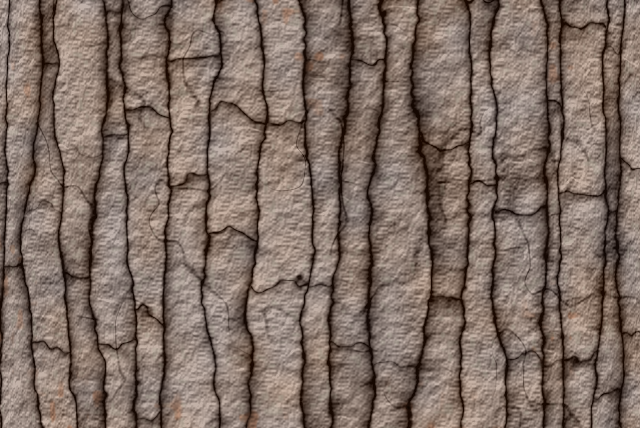
This texture is drawn by a WebGL 2 fragment shader. Its source:

```glsl
#version 300 es
precision highp float;
// Furrowed tree bark: rounded vertical plates, jagged cracks and a rough grain on a curved trunk.

uniform vec2 u_resolution;
out vec4 fragColor;

// Colours
const vec3 DARK = vec3(0.19, 0.13, 0.10);
const vec3 LIGHT = vec3(0.67, 0.60, 0.56);
const vec3 RUST = vec3(0.58, 0.36, 0.24);
const vec3 LICHEN = vec3(0.66, 0.65, 0.58);

// Sizes, in canvas heights
const float TRUNK_RADIUS = 0.94;
const float PLATE_WIDTH = 0.098;
const float PLATE_LENGTH = 0.34;
const float FURROW_WIDTH = 0.012;
const float CRACK_WIDTH = 0.0035;
const float LIGHT_STEP = 0.004;

// Strengths
const float EDGE_WANDER = 0.72;
const float RELIEF = 1.4;
const float TONE_BASE = -0.08;
const float TONE_RANGE = 0.93;
const vec2 LIGHT_DIR = vec2(-0.4, 0.92);

float hash(vec2 p) {
    return fract(sin(dot(p, vec2(127.1, 311.7))) * 43758.5);
}

float noise(vec2 p) {
    vec2 i = floor(p), f = fract(p);
    f = f * f * (3.0 - 2.0 * f);
    return mix(mix(hash(i), hash(i + vec2(1, 0)), f.x),
               mix(hash(i + vec2(0, 1)), hash(i + vec2(1, 1)), f.x), f.y);
}

// Noise centred on zero
float wobble(vec2 p) {
    return noise(p) - 0.5;
}

// Height of the grain and of the thin flakes
float roughness(vec2 p) {
    float sum = 0.0, amp = 1.0, freq = 22.0;
    for (int i = 0; i < 4; i++) {
        sum += amp * wobble(p * freq + float(i) * 19.7);
        amp *= 0.65;
        freq *= 2.07;
    }
    vec2 bent = p + 0.02 * vec2(wobble(p * 37.0), wobble(p * 41.0 + 7.0));
    float flake = smoothstep(0.4, 0.6, noise(bent * vec2(17.0, 25.0) + 3.0));
    return sum + 0.28 * flake;
}

// Position of the furrow left of a column, in plate widths
float furrowAt(float column, float y) {
    return column + EDGE_WANDER * wobble(vec2(column * 7.0, y * 2.3 + 11.0));
}

// Softness of a furrow side, varying between furrows and along them
float furrowSoftness(float column, float y, float side) {
    float v = noise(vec2(column * 5.0 + side * 31.0, y * 3.0));
    return FURROW_WIDTH * mix(0.3, 1.7, v * v * 1.3);
}

// Openness of the plate surface: 0 in furrows, 1 on top; y holds the thin crack lines
vec2 plates(vec2 p) {
    vec2 q = p;
    q.x += 0.026 * wobble(p * vec2(9.0, 7.0)) + 0.016 * wobble(p * vec2(24.0, 20.0) + 5.0)
         + 0.007 * wobble(p * 65.0);
    float x = q.x / PLATE_WIDTH;
    float column = floor(x);
    if (x < furrowAt(column, p.y)) column -= 1.0;
    else if (x >= furrowAt(column + 1.0, p.y)) column += 1.0;

    float left = (x - furrowAt(column, p.y)) * PLATE_WIDTH;
    float right = (furrowAt(column + 1.0, p.y) - x) * PLATE_WIDTH;
    float open = (1.0 - exp(-left / furrowSoftness(column, p.y, 0.0)))
               * (1.0 - exp(-right / furrowSoftness(column + 1.0, p.y, 1.0)));
    float near = min(left, right) / CRACK_WIDTH;
    float line = exp(-near * near);

    // Cross breaks split each column into plates
    float len = PLATE_LENGTH * mix(0.6, 1.4, hash(vec2(column, 3.0)));
    float slant = 0.07 * wobble(p * vec2(14.0, 4.0)) + 0.025 * wobble(p * 42.0);
    float v = (p.y + slant) / len + 9.0 * hash(vec2(column, 8.0));
    float nearest = floor(v + 0.5);
    float gap = (v - nearest) * len;
    float strength = smoothstep(0.1, 0.6, hash(vec2(column, nearest)));
    float shade = exp(-abs(gap) / (gap < 0.0 ? 0.011 : 0.004));
    open *= 1.0 - 0.75 * strength * shade;
    line = max(line, strength * exp(-gap * gap / (CRACK_WIDTH * CRACK_WIDTH)));
    return vec2(open, line);
}

// Short hairline cracks on the plates
float hairline(vec2 p) {
    vec2 bent = p + 0.03 * vec2(wobble(p * 21.0), wobble(p * 23.0 + 4.0));
    float ridge = abs(wobble(bent * vec2(11.0, 8.0) + 40.0));
    return (1.0 - smoothstep(0.0, 0.035, ridge)) * smoothstep(0.45, 0.7, noise(p * 6.0 + 15.0));
}

void main() {
    // Wrap the canvas around the trunk
    vec2 p = gl_FragCoord.xy / u_resolution.y;
    float across = p.x - 0.5 * u_resolution.x / u_resolution.y;
    p.x = TRUNK_RADIUS * asin(clamp(across / TRUNK_RADIUS, -0.99, 0.99)) + 3.0;

    // Light and shade
    vec2 plate = plates(p);
    float rough = roughness(p);
    float relief = rough - roughness(p + LIGHT_DIR * LIGHT_STEP);
    float tone = TONE_BASE + TONE_RANGE * plate.x;
    tone += RELIEF * relief * mix(0.45, 1.0, plate.x) + 0.16 * rough;
    tone += 0.16 * wobble(p * vec2(7.0, 3.0));
    tone -= 0.28 * plate.y + 0.38 * hairline(p);
    vec3 color = mix(DARK, LIGHT, clamp(tone, -0.22, 1.2));

    // Warm and cool drift, rust spots and pale flecks
    color += vec3(0.02, 0.0, -0.02) * wobble(p * 12.0 + 60.0) * 2.0;
    float rust = smoothstep(0.7, 0.9, noise(p * 38.0 + 9.0)) * smoothstep(0.55, 0.8, noise(p * 5.0 + 30.0));
    float fleck = smoothstep(0.75, 0.92, noise(p * 55.0 + 21.0)) * plate.x;
    color = mix(color, RUST * (0.5 + 0.6 * tone), 0.5 * rust);
    color = mix(color, LICHEN, 0.3 * fleck);
    fragColor = vec4(clamp(color, 0.0, 1.0), 1.0);
}
```
